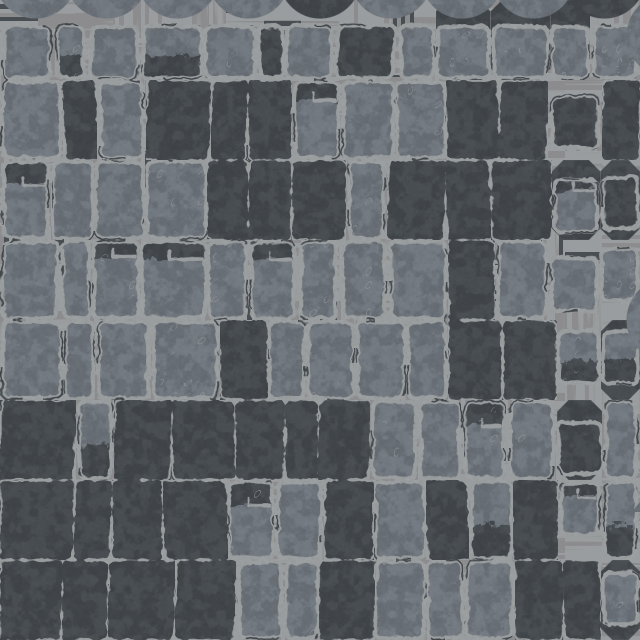
Give the GLSL for this texture, as a WebGL 2 fragment shader.

```glsl
#version 300 es
precision highp float;
// Weathered slate tiles, blue-grey and charcoal, in uneven rows of pale streaked grout.

uniform vec2 u_resolution;
out vec4 fragColor;

const float ROWS = 8.0;
const float COLS = 13.0;
const float WIDEN = 2.5;        // extra width of the lower left columns
const float JITTER = 0.34;      // shift of the column edges
const float SPLIT_SHARE = 0.32; // pale tiles that are partly charred
const float RIM = 0.0065;       // clean grout around each tile
const float SCALLOPS = 9.0;
const vec3 CHARCOAL_LOW = vec3(0.250, 0.268, 0.287);
const vec3 CHARCOAL_HIGH = vec3(0.283, 0.304, 0.322);
const vec3 SLATE_LOW = vec3(0.405, 0.428, 0.455);
const vec3 SLATE_HIGH = vec3(0.452, 0.476, 0.505);
const vec3 GROUT = vec3(0.602, 0.617, 0.622);
const vec3 GROUT_WARM = vec3(0.550, 0.550, 0.555);

float hash(vec2 p) {
  vec3 q = fract(p.xyx * vec3(0.1031, 0.1030, 0.0973));
  q += dot(q, q.yzx + 33.33);
  return fract((q.x + q.y) * q.z);
}

float noise(vec2 p) {
  vec2 i = floor(p), f = fract(p);
  f = f * f * (3.0 - 2.0 * f);
  return mix(mix(hash(i), hash(i + vec2(1, 0)), f.x),
             mix(hash(i + vec2(0, 1)), hash(i + vec2(1, 1)), f.x), f.y);
}

float fbm(vec2 p) {
  float sum = 0.0, gain = 0.5;
  for (int i = 0; i < 4; i++) {
    sum += gain * noise(p);
    p = p * 2.1 + 17.3;
    gain *= 0.5;
  }
  return sum / 0.9375;
}

float box(vec2 p, vec2 halfSize, float radius) {
  vec2 q = abs(p) - halfSize + radius;
  return length(max(q, 0.0)) + min(max(q.x, q.y), 0.0) - radius;
}

float cover(float d) {
  float px = 0.8 / min(u_resolution.x, u_resolution.y);
  return 1.0 - smoothstep(-px, px, d);
}

float columnEdge(float i, float row) {
  float shift = 0.6 * hash(vec2(i, 91.0)) + 0.4 * hash(vec2(i, row + 40.0)) - 0.5;
  return i + 2.0 * JITTER * shift * step(0.5, i) * step(i, COLS - 0.5);
}

// Pale grout crossed by stretched bars, some of them dark in the upper part
vec3 groutColor(vec2 p) {
  vec2 block = floor(p * 17.0);
  vec2 s = hash(block + 5.0) < 0.6 ? p : p.yx;
  float bar = hash(vec2(floor(s.y * 150.0), hash(block) * 90.0));
  float fine = noise(vec2(s.x * 9.0, s.y * 210.0));
  vec3 c = mix(GROUT, GROUT_WARM, smoothstep(0.50, 0.62, 0.6 * bar + 0.4 * fine));
  float darkBar = step(0.86, bar) * step(0.6, hash(block + 31.0)) * step(0.5, p.y);
  return mix(c, CHARCOAL_HIGH, darkBar);
}

void main() {
  vec2 p = gl_FragCoord.xy / u_resolution;
  float mottle = smoothstep(0.38, 0.62, fbm(p * 75.0));
  float grain = fbm(p * 190.0 + 8.0) - 0.5;
  vec3 charcoal = mix(CHARCOAL_LOW, CHARCOAL_HIGH, mottle) + 0.03 * grain;
  vec3 slate = mix(SLATE_LOW, SLATE_HIGH, mottle) + 0.05 * grain;

  // Cell lookup with jittered column edges
  float row = min(floor(p.y * ROWS), ROWS - 1.0);
  float widen = WIDEN * (1.0 - smoothstep(1.5, 4.5, row));
  float u = p.x * (COLS - widen * (1.0 - p.x));
  float slope = COLS - widen * (1.0 - 2.0 * p.x);
  float col = floor(u);
  if (u < columnEdge(col, row)) col -= 1.0;
  else if (u > columnEdge(col + 1.0, row)) col += 1.0;
  float left = columnEdge(col, row), right = columnEdge(col + 1.0, row);
  vec2 id = vec2(col, row);
  vec2 cellHalf = 0.5 * vec2((right - left) / slope, 1.0 / ROWS);
  vec2 q = vec2((u - 0.5 * (left + right)) / slope, p.y - (row + 0.5) / ROWS);

  // Kind of tile
  float corner = step(col, 3.5) * step(row, 2.5);
  float band = step(8.5, col) * step(col, 10.5);
  bool isDark = hash(id + 3.0) < 0.19 + 0.56 * corner + 0.32 * band;
  bool isShort = row > 6.5 || (col > 10.5 && hash(id + 14.0) < 0.65);
  float pick = hash(id + 57.0);

  // Tile outline with worn edges
  float wobble = 0.005 * (noise(p * 80.0) - 0.5) + 0.0025 * (noise(p * 230.0) - 0.5);
  vec2 margin = vec2(0.0045 + 0.005 * hash(id + 21.0), 0.006);
  if (isDark && !isShort) margin = vec2(0.0012);
  vec2 t = q, tileHalf = cellHalf - margin;
  if (isDark) t.x += t.y * 0.14 * (hash(id + 77.0) - 0.5);
  if (isShort) {
    tileHalf.y *= 0.66;
    t.y += 0.019 * (row > 6.5 ? 1.0 : 2.0 * hash(id + 9.0) - 1.0);
  }
  float tile = box(t, tileHalf, 0.007) + wobble;

  // Grout, dark chamfered backing, clean rim and chipped flecks
  vec3 color = groutColor(p);
  float chamfer = (abs(q.x) + abs(q.y) - cellHalf.x - cellHalf.y + 0.018) * 0.707;
  float backing = max(box(q, cellHalf, 0.0), chamfer);
  if (isShort && hash(id + 63.0) < 0.55) color = mix(color, charcoal, cover(backing));
  color = mix(color, GROUT + 0.05 * grain, cover(tile - RIM));
  float chips = smoothstep(0.66, 0.70, noise(p * 38.0 + 4.0));
  color = mix(color, charcoal, chips * cover(abs(tile - 0.0045) - 0.0014));

  // Tile face: charcoal, slate, charred foot, or dark cap with a pale lip
  vec3 face = isDark ? charcoal : slate;
  float level = t.y / tileHalf.y;
  if (!isDark && pick < 0.55 * SPLIT_SHARE) {
    float burn = level + 0.15 + 0.55 * (fbm(p * 130.0) - 0.5);
    face = mix(charcoal, slate, smoothstep(-0.05, 0.05, burn));
  } else if (!isDark && pick < SPLIT_SHARE) {
    float capLine = 0.35 + 0.35 * hash(id + 44.0);
    float cap = (capLine - level) * tileHalf.y + 2.0 * wobble;
    face = mix(slate, charcoal, cover(cap));
    vec2 lip = t - vec2(0.4, capLine) * tileHalf;
    float bracket = box(lip, vec2(0.6 * tileHalf.x, 0.0028), 0.002);
    float hook = box(lip + vec2(0.55 * tileHalf.x, -0.006), vec2(0.0022, 0.008), 0.002);
    face = mix(face, GROUT, cover(min(bracket, hook) + 0.6 * wobble));
  }

  // Small oval scratches on some slate faces
  vec2 spot = p * 46.0;
  vec2 spotId = floor(spot);
  float angle = 0.5 + hash(spotId + 2.0);
  vec2 o = (fract(spot) - 0.5) / 46.0;
  o = mat2(cos(angle), -sin(angle), sin(angle), cos(angle)) * o;
  float ring = abs(length(o * vec2(1.0, 2.0)) - 0.0065) - 0.0009;
  float scratched = step(0.78, hash(spotId)) * step(0.5, hash(id + 88.0));
  float broken = smoothstep(0.4, 0.55, noise(p * 170.0));
  if (!isDark) face = mix(face, GROUT, 0.6 * scratched * broken * cover(ring));
  color = mix(color, face, cover(tile));

  // Scalloped discs cut off by the top and right borders
  vec2 disc = vec2((fract(p.x * SCALLOPS) - 0.5) / SCALLOPS, p.y - 1.035);
  vec3 discTone = hash(vec2(floor(p.x * SCALLOPS), 12.0)) < 0.65 ? slate : charcoal;
  color = mix(color, discTone, cover(length(disc) - 0.064));
  disc = vec2(p.x - 1.045, (fract(p.y * SCALLOPS) - 0.5) / SCALLOPS);
  float shown = step(0.4, hash(vec2(floor(p.y * SCALLOPS), 29.0))) * step(0.2, p.y);
  color = mix(color, slate, shown * cover(length(disc) - 0.066));

  fragColor = vec4(color, 1.0);
}
```
